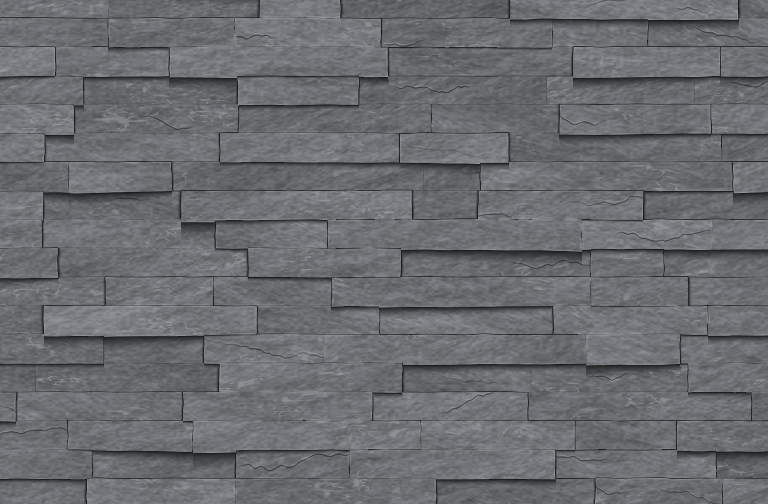
A Shadertoy shader for this texture:

```glsl
// Stacked slate wall: thin split-face courses with uneven stones, shadows and veins.

// Lengths are in canvas heights.
const float COURSE = 0.05707;       // height of one course
const float COURSE_SHIFT = 0.0057;  // cut-off part of the lowest course
const float STONE_WIDTH = 0.305;    // mean length of a stone
const float JOINT_JITTER = 0.8;     // spread of joints, in stone widths
const float JOINT_HALF = 0.0008;
const float SAG = 0.005;            // how far a ledge hangs over
const float SHADOW_REACH = 0.026;   // longest shadow under a ledge
const float SIDE_REACH = 0.007;     // longest shadow beside a stone
const float EDGE_WOBBLE = 0.0022;
const float RELIEF = 0.75;
const float GRAIN = 0.17;
const float BROAD_SPREAD = 0.17;    // cloudy tone within a stone
const float TONE_SPREAD = 0.10;     // tone between stones
const float DEPTH_TONE = 0.09;      // recessed stones are darker
const float CRACK_SHARE = 0.22;     // share of stones with a cleft
const vec3 SLATE = vec3(0.428, 0.438, 0.452);
const vec3 CHIP = vec3(0.66, 0.67, 0.68);
const vec3 GAP = vec3(0.10, 0.10, 0.107);

struct Stone { vec2 id; float left; float right; float depth; };

float hash(vec2 p) {
    return fract(sin(dot(p, vec2(127.1, 311.7))) * 43758.5453);
}

float noise(vec2 p) {
    vec2 i = floor(p), f = fract(p);
    f = f * f * (3.0 - 2.0 * f);
    return mix(mix(hash(i), hash(i + vec2(1, 0)), f.x),
               mix(hash(i + vec2(0, 1)), hash(i + vec2(1, 1)), f.x), f.y);
}

float fbm(vec2 p) {
    float sum = 0.0, amp = 0.5;
    for (int i = 0; i < 4; i++) {
        sum += amp * noise(p);
        p = mat2(1.8, 0.6, -0.6, 1.8) * p + 5.3;
        amp *= 0.6;
    }
    return sum;
}

float joint(float row, float i) {
    return (i + 0.5 + JOINT_JITTER * (hash(vec2(i, row) + 3.7) - 0.5)) * STONE_WIDTH;
}

float depthOf(vec2 id) {
    return smoothstep(0.05, 0.95, hash(id * 1.3 + 11.9));
}

Stone stoneAt(float x, float row) {
    float i = floor(x / STONE_WIDTH);
    if (x < joint(row, i)) i -= 1.0;
    vec2 id = vec2(i, row);
    return Stone(id, joint(row, i), joint(row, i + 1.0), depthOf(id));
}

// How far the upper stone stands out over the lower, tapered along its length
float overhang(Stone upper, Stone lower, float x) {
    float along = (x - upper.left) / (upper.right - upper.left);
    float taper = 1.0 + 1.3 * (hash(upper.id + 71.0) - 0.5) * (2.0 * along - 1.0);
    return taper * max(upper.depth - lower.depth, 0.0);
}

// Shadow that is darkest at an edge and fades with distance d
float shadow(float d, float reach) {
    float t = clamp(1.0 - d / max(reach, 0.0001), 0.0, 1.0);
    return reach > 0.0005 ? t * sqrt(t) : 0.0;
}

// Split slate surface; local is measured from the middle of the stone
vec3 slateFace(vec2 p, vec2 local, Stone s) {
    float seed = hash(s.id + 21.3);
    vec2 q = p + 9.0 * vec2(seed, hash(s.id + 5.1));
    q.y += (seed - 0.5) * 0.6 * local.x + 0.016 * noise(q * vec2(16.0, 24.0));
    vec2 stretch = vec2(20.0, 42.0);
    float height = fbm(q * stretch);
    float slope = height - fbm((q + vec2(-0.002, 0.003)) * stretch);
    float broad = noise(q * vec2(6.0, 18.0) + 33.0) - 0.5;
    float fine = noise(p * vec2(150.0, 230.0)) - 0.5;
    vec3 col = SLATE * (1.0 + TONE_SPREAD * (hash(s.id + 31.7) - 0.5)
             + DEPTH_TONE * (s.depth - 0.5) + BROAD_SPREAD * broad
             + 0.12 * (height - 0.55) + RELIEF * slope + GRAIN * fine);

    // Pale scratches and flecks in patches
    float vein = 1.0 - smoothstep(0.0, 0.04, abs(fbm(q * vec2(18.0, 46.0) + 17.0) - 0.55));
    float fleck = smoothstep(0.72, 0.95, noise(q * vec2(50.0, 170.0)));
    float patches = smoothstep(0.4, 0.85, noise(q * vec2(10.0, 22.0) + 40.0));
    float broken = smoothstep(0.3, 0.7, noise(q * vec2(70.0, 90.0)));
    col = mix(col, CHIP, 0.5 * patches * max(vein * broken, fleck));

    // A thin wandering cleft with a lit lower lip
    float d = local.y - (hash(s.id + 53.0) - 0.5) * 0.5 * local.x
            - 0.05 * (fbm(vec2(q.x * 14.0, seed * 50.0)) - 0.55);
    float cracked = step(hash(s.id + 47.0), CRACK_SHARE)
                  * smoothstep(0.4, 0.75, noise(vec2(q.x * 13.0, seed * 80.0)));
    col *= 1.0 - 0.4 * cracked * (1.0 - smoothstep(0.0003, 0.002, abs(d)));
    return col + 0.05 * cracked * (1.0 - smoothstep(0.0, 0.002, abs(d - 0.003)));
}

void mainImage(out vec4 fragColor, in vec2 fragCoord) {
    float px = 1.0 / iResolution.y;
    vec2 p = fragCoord * px;

    // Find the stone; ledges hang into the course below
    vec2 w = p + EDGE_WOBBLE * (vec2(noise(p * 60.0), noise(p * vec2(26.0, 30.0) + 9.0)) - 0.5);
    float y = w.y + COURSE_SHIFT, row = floor(y / COURSE);
    Stone s = stoneAt(w.x, row), above = stoneAt(w.x, row + 1.0);
    if ((row + 1.0) * COURSE - y < SAG * overhang(above, s, w.x)) {
        row += 1.0;
        s = above;
        above = stoneAt(w.x, row + 1.0);
    }
    Stone under = stoneAt(w.x, row - 1.0);
    float ledge = overhang(above, s, w.x);
    float below = y - row * COURSE + SAG * overhang(s, under, w.x);
    float top = (row + 1.0) * COURSE - y - SAG * ledge;
    float toLeft = w.x - s.left, toRight = s.right - w.x;
    float side = min(toLeft, toRight), bed = min(below, top);
    vec3 col = slateFace(p, vec2(w.x - 0.5 * (s.left + s.right), below - 0.5 * COURSE), s);

    // Worn pale rims
    float wear = smoothstep(0.4, 0.75, noise(p * vec2(45.0, 80.0) + 13.0));
    float rim = 1.0 - smoothstep(0.001, 0.0045, min(side, bed));
    col = mix(col, CHIP, rim * wear * (0.12 + 0.4 * s.depth));

    // Ledge and side shadows
    float stepL = depthOf(s.id - vec2(1, 0)) - s.depth;
    float stepR = depthOf(s.id + vec2(1, 0)) - s.depth;
    float sides = max(shadow(toLeft, SIDE_REACH * stepL), shadow(toRight, SIDE_REACH * stepR));
    col = mix(col, GAP, 0.9 * max(shadow(top, SHADOW_REACH * ledge), sides));

    // Joint lines, fainter where neighbours lie flush
    vec2 steps = abs(vec2((top < below ? above.depth : under.depth) - s.depth,
                          toLeft < toRight ? stepL : stepR));
    vec2 lines = 1.0 - smoothstep(JOINT_HALF - 0.5 * px, JOINT_HALF + 0.5 * px, vec2(bed, side));
    lines *= 0.25 + 0.6 * smoothstep(0.0, 0.6, steps);
    col = mix(col, GAP, max(lines.x, lines.y));

    fragColor = vec4(clamp(col, 0.0, 1.0), 1.0);
}
```
